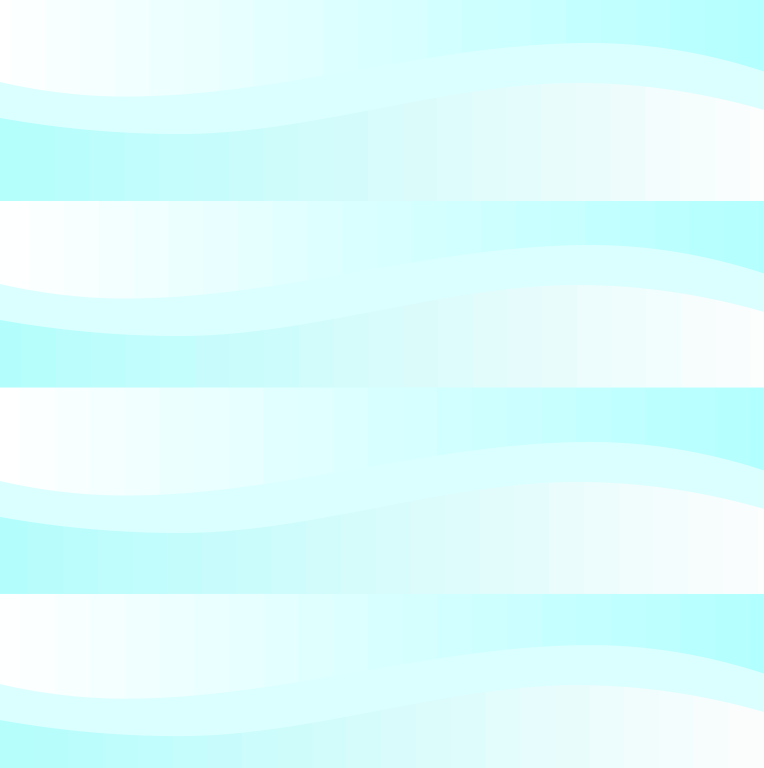
Write a Shadertoy shader that draws this background.

```glsl
const int ROWS = 4;
const float STRIPS = 22.0;          // tonal steps across the canvas
const float STRIP_JITTER = 0.5;     // unevenness of the steps

// Heights are fractions of the canvas, measured downwards from the top.
const float ROW_TOP[ROWS] = float[](0.0, 0.2617, 0.5046, 0.7734);
const float WAVE_SHIFT[ROWS] = float[](0.0, 0.263, 0.5195, 0.784);

// Turning points of each wave: (trough x, trough y, crest x, crest y)
const vec4 UPPER_TURNS = vec4(0.164, 0.1257, 0.772, 0.0560);
const vec4 LOWER_TURNS = vec4(0.235, 0.1745, 0.755, 0.1081);
// Wave heights at the left and right sides
const vec2 UPPER_ENDS = vec2(0.1068, 0.0931);
const vec2 LOWER_ENDS = vec2(0.1536, 0.1432);

const vec3 WHITE = vec3(1.0);
const vec3 AQUA = vec3(0.70, 1.0, 1.0);
const vec3 RIBBON = vec3(0.86, 1.0, 1.0);
const vec3 LOWER_LEFT = vec3(0.70, 0.995, 0.99);
const vec3 LOWER_MID = vec3(0.845, 0.985, 0.985);
const vec3 LOWER_RIGHT = vec3(0.99, 0.993, 0.993);

float hash(vec2 p) {
    return fract(sin(dot(p, vec2(12.9898, 78.233))) * 43758.5453);
}

// Smooth S between the turning points, parabolas out to the sides
float wave(float x, vec4 turns, vec2 ends) {
    float y = mix(turns.y, turns.w, smoothstep(turns.x, turns.z, x));
    float left = max(turns.x - x, 0.0) / turns.x;
    float right = max(x - turns.z, 0.0) / (1.0 - turns.z);
    return y + (ends.x - turns.y) * left * left
             + (ends.y - turns.w) * right * right;
}

float stripTone(float index, float phase, float seed) {
    float jitter = STRIP_JITTER * (hash(vec2(index, seed)) - 0.5);
    return clamp((index + 0.5 - phase + jitter) / STRIPS, 0.0, 1.0);
}

// Horizontal ramp in vertical strips, shifted differently for each seed
float steppedRamp(float x, float seed) {
    float phase = hash(vec2(seed, 3.7));
    float s = x * STRIPS + phase;
    float index = floor(s);
    float softness = STRIPS / iResolution.x;
    float edge = smoothstep(1.0 - softness, 1.0, fract(s));
    return mix(stripTone(index, phase, seed),
               stripTone(index + 1.0, phase, seed), edge);
}

// Coverage of the area below an edge, one pixel soft
float below(float distance) {
    return clamp(distance * iResolution.y + 0.5, 0.0, 1.0);
}

vec3 rowColor(float x, float y, float row) {
    float upperTone = steppedRamp(x, row * 2.0 + 1.0);
    float lowerTone = steppedRamp(x, row * 2.0 + 2.0);
    vec3 upper = mix(WHITE, AQUA, upperTone);
    vec3 lower = lowerTone < 0.5
        ? mix(LOWER_LEFT, LOWER_MID, lowerTone * 2.0)
        : mix(LOWER_MID, LOWER_RIGHT, lowerTone * 2.0 - 1.0);
    vec3 color = mix(upper, RIBBON, below(y - wave(x, UPPER_TURNS, UPPER_ENDS)));
    return mix(color, lower, below(y - wave(x, LOWER_TURNS, LOWER_ENDS)));
}

void mainImage(out vec4 fragColor, in vec2 fragCoord) {
    vec2 uv = fragCoord / iResolution.xy;
    float depth = 1.0 - uv.y;

    // Each row covers everything below its top edge
    vec3 color = WHITE;
    for (int i = 0; i < ROWS; i++) {
        vec3 layer = rowColor(uv.x, depth - WAVE_SHIFT[i], float(i));
        color = mix(color, layer, below(depth - ROW_TOP[i]));
    }
    fragColor = vec4(color, 1.0);
}
```
